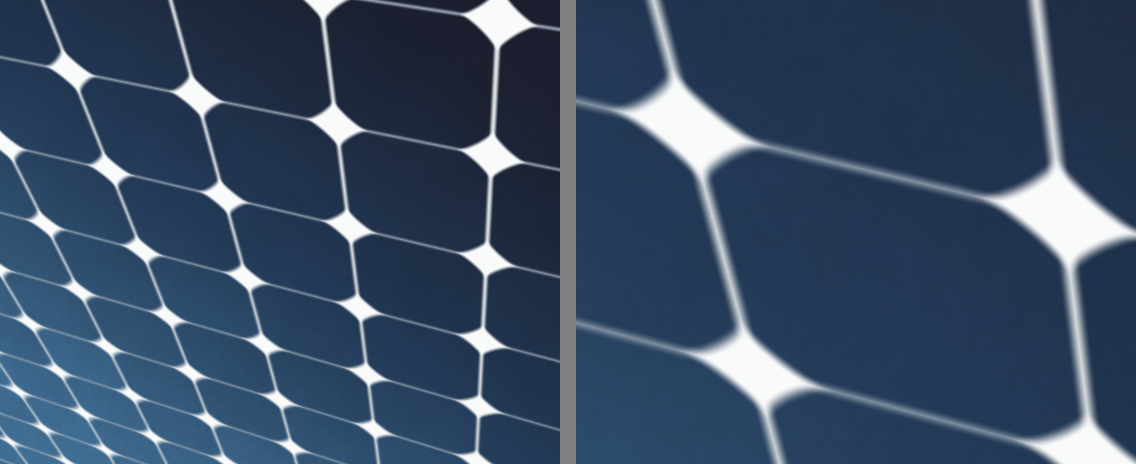
Left: the whole. Right: its middle third, enlarged.
Write a WebGL 1 fragment shader that draws this pattern.

```glsl
precision highp float;

// A solar panel seen at an angle: dark blue cells with clipped corners.
// A projective map turns the canvas into a unit grid; each cell is a square
// cut by a circle, so pale diamonds are left where the grid lines cross.

uniform vec2 u_resolution;

// Projective grid frame, in canvas heights with y pointing down.
const vec3 COLUMN_STEP = vec3(0.2937, 0.0522, -0.0568);
const vec3 ROW_STEP    = vec3(0.1313, 0.2992, 0.136);
const vec3 GRID_ORIGIN = vec3(1.0597, 0.3365, 1.0);

// Cell shape, in cell widths.
const float CORNER_RADIUS    = 0.586;
const float COLUMN_GAP_HALF  = 0.014;
const float ROW_GAP_HALF     = 0.009;
const float FOCUS_BLUR       = 0.0050;  // edge softness in canvas heights

// Surface variation.
const float CELL_VARIATION = 0.04;
const float GRAIN_SCALE    = 130.0;
const float GRAIN_STRENGTH = 0.04;

const vec3 NIGHT_BLUE  = vec3(0.105, 0.115, 0.175);
const vec3 CELL_BLUE   = vec3(0.130, 0.215, 0.325);
const vec3 SKY_BLUE    = vec3(0.250, 0.430, 0.575);
const vec3 BACKING     = vec3(0.975, 0.980, 0.980);
const vec3 COLUMN_GAP  = vec3(0.860, 0.875, 0.880);
const vec3 ROW_GAP     = vec3(0.640, 0.690, 0.740);

float hash(vec2 p) {
  return fract(sin(dot(p, vec2(127.1, 311.7))) * 43758.5453);
}

float valueNoise(vec2 p) {
  vec2 i = floor(p);
  vec2 f = fract(p);
  f = f * f * (3.0 - 2.0 * f);
  return mix(mix(hash(i), hash(i + vec2(1.0, 0.0)), f.x),
             mix(hash(i + vec2(0.0, 1.0)), hash(i + vec2(1.0, 1.0)), f.x), f.y);
}

// Inverse projective map: canvas position to (column, row).
vec2 toGrid(vec2 p) {
  vec3 q = vec3(p, 1.0);
  return vec2(dot(cross(ROW_STEP, GRID_ORIGIN), q),
              dot(cross(GRID_ORIGIN, COLUMN_STEP), q))
         / dot(cross(COLUMN_STEP, ROW_STEP), q);
}

// Grid units per canvas height, separately for columns and rows.
vec2 gridDensity(vec2 p) {
  const float STEP = 0.002;
  vec2 dx = toGrid(p + vec2(STEP, 0.0)) - toGrid(p - vec2(STEP, 0.0));
  vec2 dy = toGrid(p + vec2(0.0, STEP)) - toGrid(p - vec2(0.0, STEP));
  return sqrt(dx * dx + dy * dy) / (2.0 * STEP);
}

// Coverage of the region where signed distance d is negative.
float softFill(float d, float width) {
  return 1.0 - smoothstep(-width, width, d);
}

// Blue glass, brighter toward the lower left where it mirrors the sky.
vec3 cellColour(vec2 p, vec2 cell) {
  float across = p.x * u_resolution.y / u_resolution.x;
  float sky = 0.45 * (1.0 - across) + 0.55 * p.y;
  vec3 colour = mix(NIGHT_BLUE, CELL_BLUE, smoothstep(0.05, 0.58, sky));
  colour = mix(colour, SKY_BLUE, smoothstep(0.45, 1.0, sky));

  float tone = (hash(cell) - 0.5) * 2.0 * CELL_VARIATION;
  float grain = valueNoise(p * GRAIN_SCALE) - 0.5;
  float mottle = valueNoise(p * GRAIN_SCALE * 0.12) - 0.5;
  return colour * (1.0 + tone + GRAIN_STRENGTH * (grain + mottle));
}

void main() {
  vec2 p = gl_FragCoord.xy / u_resolution.y;
  p.y = 1.0 - p.y;

  vec2 grid = toGrid(p);
  vec2 fromCentre = abs(fract(grid) - 0.5);
  vec2 toEdge = 0.5 - fromCentre;
  vec2 blur = gridDensity(p) * max(FOCUS_BLUR, 0.7 / u_resolution.y);

  vec3 colour = cellColour(p, floor(grid));

  // Thin gaps between rows, wider ones between columns.
  colour = mix(colour, ROW_GAP, softFill(toEdge.y - ROW_GAP_HALF, blur.y));
  colour = mix(colour, COLUMN_GAP, softFill(toEdge.x - COLUMN_GAP_HALF, blur.x));

  // Diamonds of backing sheet outside each cell's circle.
  float radius = length(fromCentre);
  float cornerBlur = length(blur * fromCentre) / max(radius, 0.001);
  colour = mix(colour, BACKING, softFill(CORNER_RADIUS - radius, cornerBlur));

  gl_FragColor = vec4(colour, 1.0);
}
```
